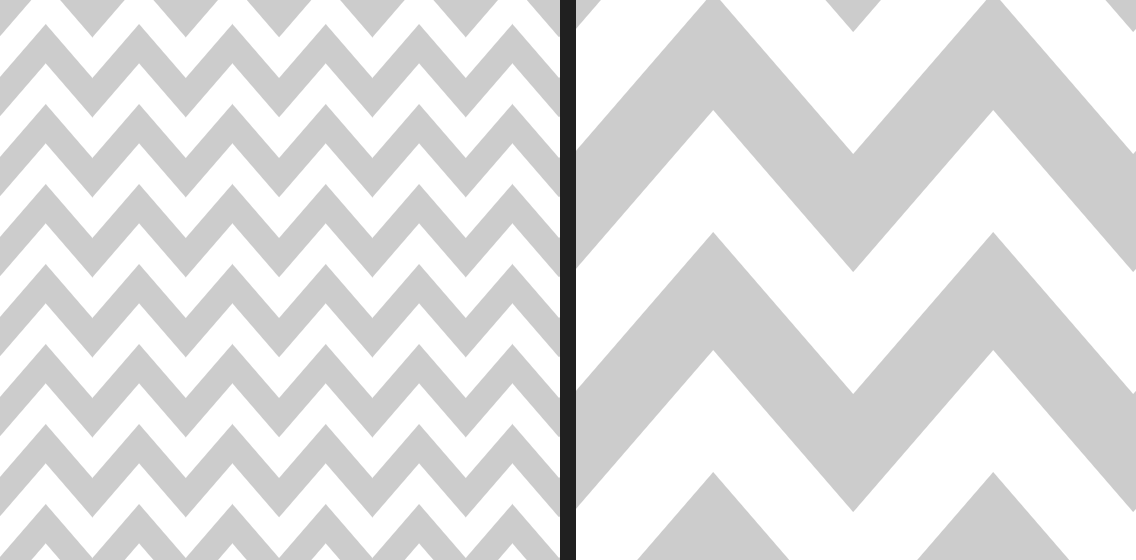
Left: the whole. Right: its middle third, enlarged.
Write a WebGL 2 fragment shader that draws this pattern.

```glsl
#version 300 es
precision highp float;
// Flat grey chevron bands on white: a triangle wave shifts evenly spaced
// horizontal stripes up and down. Whole repeat counts in both directions
// make the tile seamless.

uniform vec2 u_resolution;
out vec4 fragColor;

const vec2 REPEATS = vec2(6.0, 7.0);     // zigzags across, bands down
const vec2 PHASE = vec2(0.01, 0.221);    // offset, in repeats
const float ZIGZAG_HEIGHT = 0.675;       // valley to peak, in band repeats
const float BAND_HEIGHT = 0.492;         // grey share of a band repeat
const vec3 WHITE = vec3(1.0);
const vec3 GREY = vec3(0.8);

// Triangle wave with period 1: 0 at whole numbers, 1 halfway between.
float triangleWave(float x) {
    return 1.0 - abs(2.0 * fract(x) - 1.0);
}

// Signed distance to stripes of period 1 centred on whole numbers.
float stripeDistance(float y, float height) {
    return abs(fract(y + 0.5) - 0.5) - 0.5 * height;
}

// Signed distance to the chevron bands, in canvas units.
float chevronDistance(vec2 uv, vec2 repeats, float zigzagHeight, float bandHeight) {
    vec2 cell = uv * repeats + PHASE;
    float shiftedY = cell.y - zigzagHeight * triangleWave(cell.x);
    float vertical = stripeDistance(shiftedY, bandHeight) / repeats.y;
    // Turn the vertical distance into one perpendicular to the slope.
    float slope = 2.0 * zigzagHeight * repeats.x / repeats.y;
    return vertical * inversesqrt(1.0 + slope * slope);
}

// Coverage of a shape, softened over one pixel.
float coverage(float signedDistance, float pixel) {
    return clamp(0.5 - signedDistance / pixel, 0.0, 1.0);
}

void main() {
    vec2 uv = gl_FragCoord.xy / u_resolution;
    float pixel = 1.0 / min(u_resolution.x, u_resolution.y);
    float band = chevronDistance(uv, REPEATS, ZIGZAG_HEIGHT, BAND_HEIGHT);
    fragColor = vec4(mix(WHITE, GREY, coverage(band, pixel)), 1.0);
}
```
